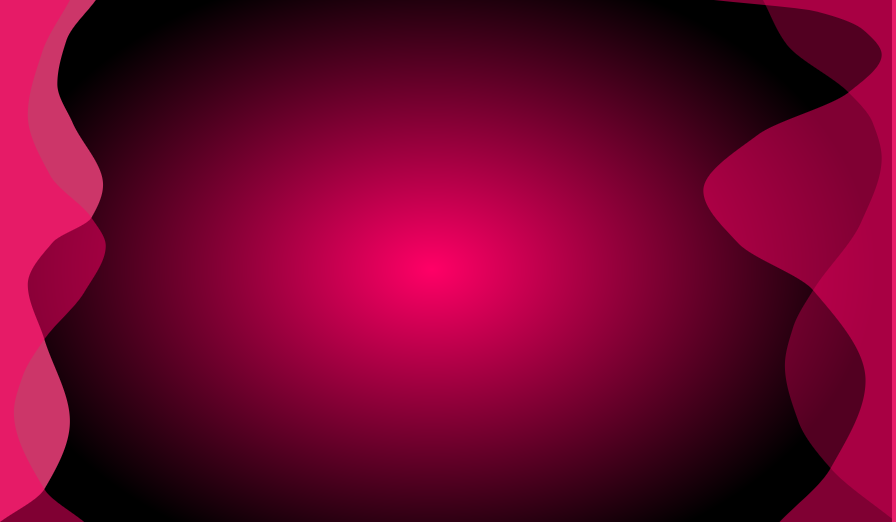
This background is drawn by a Shadertoy shader. Its source:

```glsl
#define GLOW_CENTER vec2(0.482, 0.516)
#define GLOW_RADIUS vec2(0.495, 0.594)
#define PINK vec3(1.0, 0.0, 0.4)
#define ROSE vec3(0.80, 0.21, 0.41)
#define EDGE_PINK vec3(0.90, 0.12, 0.41)
#define LEFT_VEIL 0.5
#define RIGHT_VEIL 0.5
#define RIGHT_SHADE 0.32
#define EDGE_START 0.9955
#define KNOTS 12

// Wave knots: x across the canvas, y as depth below its top
const vec2 LEFT_ROSE[KNOTS] = vec2[KNOTS](
    vec2(0.107, 0.0), vec2(0.074, 0.078), vec2(0.064, 0.161), vec2(0.081, 0.235),
    vec2(0.115, 0.354), vec2(0.102, 0.417), vec2(0.059, 0.464), vec2(0.031, 0.545),
    vec2(0.0495, 0.65), vec2(0.078, 0.807), vec2(0.0495, 0.937), vec2(0.0, 1.0));
const vec2 LEFT_PINK[KNOTS] = vec2[KNOTS](
    vec2(0.078, 0.0), vec2(0.047, 0.1), vec2(0.031, 0.22), vec2(0.056, 0.336),
    vec2(0.102, 0.417), vec2(0.118, 0.471), vec2(0.094, 0.56), vec2(0.0495, 0.65),
    vec2(0.025, 0.722), vec2(0.0155, 0.79), vec2(0.0495, 0.937), vec2(0.094, 1.0));
const vec2 RIGHT_PINK[KNOTS] = vec2[KNOTS](
    vec2(0.797, 0.0), vec2(0.911, 0.022), vec2(0.964, 0.058), vec2(0.984, 0.105),
    vec2(0.947, 0.177), vec2(0.846, 0.258), vec2(0.785, 0.365), vec2(0.824, 0.466),
    vec2(0.9075, 0.556), vec2(0.966, 0.729), vec2(0.927, 0.897), vec2(0.87, 1.0));
const vec2 RIGHT_DARK[KNOTS] = vec2[KNOTS](
    vec2(0.8515, 0.0), vec2(0.878, 0.085), vec2(0.947, 0.177), vec2(0.974, 0.235),
    vec2(0.984, 0.303), vec2(0.961, 0.426), vec2(0.9075, 0.556), vec2(0.885, 0.628),
    vec2(0.876, 0.7), vec2(0.891, 0.807), vec2(0.927, 0.897), vec2(1.0, 1.0));

float slopeBetween(vec2 a, vec2 b) {
    return (b.x - a.x) / (b.y - a.y);
}

// Harmonic mean of slopes, flat at a turning point
float tangent(float before, float after) {
    return before * after > 0.0 ? 2.0 * before * after / (before + after) : 0.0;
}

// Monotone cubic curve through the knots
float wave(vec2 knots[KNOTS], float depth) {
    int i = 0;
    for (int k = 1; k < KNOTS - 1; k++) {
        if (depth >= knots[k].y) i = k;
    }
    vec2 a = knots[i], b = knots[i + 1];
    float slope = slopeBetween(a, b);
    float slopeIn = slope, slopeOut = slope;
    if (i > 0) slopeIn = tangent(slopeBetween(knots[i - 1], a), slope);
    if (i < KNOTS - 2) slopeOut = tangent(slope, slopeBetween(b, knots[i + 2]));

    float span = b.y - a.y;
    float t = (depth - a.y) / span;
    float s = 1.0 - t;
    return a.x * s * s * (1.0 + 2.0 * t) + b.x * t * t * (3.0 - 2.0 * t)
         + span * t * s * (slopeIn * s - slopeOut * t);
}

// Smooth coverage where the signed offset is positive
float cover(float offset) {
    float width = max(length(vec2(dFdx(offset), dFdy(offset))), 1e-5);
    return clamp(0.5 + offset / width, 0.0, 1.0);
}

void mainImage(out vec4 fragColor, in vec2 fragCoord) {
    vec2 uv = fragCoord / iResolution.xy;
    uv.y = 1.0 - uv.y;

    // Radial glow
    float glow = 1.0 - length((uv - GLOW_CENTER) / GLOW_RADIUS);
    vec3 color = PINK * clamp(glow, 0.0, 1.0);

    // Left waves
    color = mix(color, ROSE, cover(wave(LEFT_ROSE, uv.y) - uv.x));
    color = mix(color, PINK, LEFT_VEIL * cover(wave(LEFT_PINK, uv.y) - uv.x));

    // Right waves
    color = mix(color, PINK, RIGHT_VEIL * cover(uv.x - wave(RIGHT_PINK, uv.y)));
    color = mix(color, PINK, RIGHT_SHADE * cover(uv.x - wave(RIGHT_DARK, uv.y)));

    // Bright strip on the right border
    color = mix(color, EDGE_PINK, cover(uv.x - EDGE_START));

    fragColor = vec4(color, 1.0);
}
```
